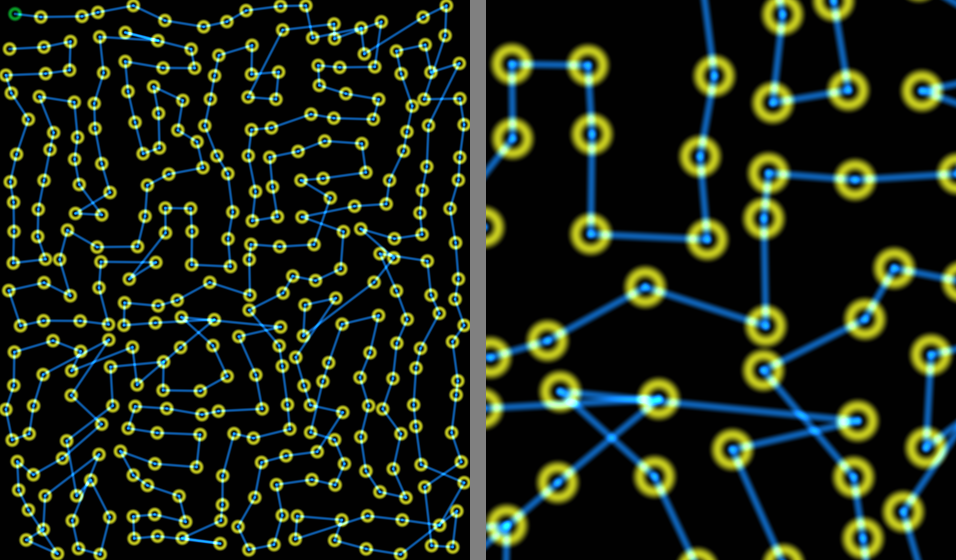
Left: the whole. Right: its middle third, enlarged.
This pattern is drawn by a Shadertoy shader. Its source:

```glsl
// One long wandering route of glowing blue lines through ringed yellow stops.
// The route circles a random spanning tree of 2x2 blocks, so it visits every
// grid cell once; jitter, drift and swapped stops then make it irregular.

const vec2 BLOCKS = vec2(8.0, 10.0);
const vec2 CELLS = BLOCKS * 2.0;
const vec3 LINE_BLUE = vec3(0.05, 0.37, 0.69);
const vec3 RING_YELLOW = vec3(0.77, 0.79, 0.12);
const vec3 START_GREEN = vec3(0.03, 0.62, 0.15);
const float LINE_REACH = 0.0042;
const float RING_RADIUS = 0.0088;
const float RING_REACH = 0.0061;
const int SEARCH = 3;

float hash(vec2 p, float seed) {
    vec3 q = fract((p.xyx + seed) * vec3(0.1031, 0.1030, 0.0973));
    q += dot(q, q.yzx + 33.33);
    return fract((q.x + q.y) * q.z);
}

bool inside(vec2 p, vec2 size) {
    return all(greaterThanEqual(p, vec2(0.0))) && all(lessThan(p, size));
}

// Each block of the tree links either to the east or to the north.
bool linksEast(vec2 block) {
    return inside(block, BLOCKS) && block.x < BLOCKS.x - 1.0
        && (block.y > BLOCKS.y - 1.5 || hash(block, 71.7) < 0.5);
}

bool linksNorth(vec2 block) {
    return inside(block, BLOCKS) && block.y < BLOCKS.y - 1.0 && !linksEast(block);
}

// Does the route run from this cell to its right neighbour?
bool routeRight(vec2 cell) {
    vec2 block = floor(cell * 0.5);
    vec2 local = cell - block * 2.0;
    if (local.x > 0.5) return linksEast(block);
    return !linksNorth(local.y > 0.5 ? block : block - vec2(0.0, 1.0));
}

// Does the route run from this cell to the one above?
bool routeUp(vec2 cell) {
    vec2 block = floor(cell * 0.5);
    vec2 local = cell - block * 2.0;
    if (local.y > 0.5) return linksNorth(block);
    return !linksEast(local.x > 0.5 ? block : block - vec2(1.0, 0.0));
}

// Some blocks exchange two stops, giving crossings and longer strides.
vec2 swapStop(vec2 cell) {
    vec2 block = floor(cell * 0.5);
    vec2 local = cell - block * 2.0;
    float choice = hash(block, 23.4);
    if (choice < 0.16 && local.x == local.y) local = 1.0 - local;
    else if (choice > 0.86 && local.y < 0.5) local.x = 1.0 - local.x;
    return block * 2.0 + local;
}

vec2 stopPosition(vec2 cell, vec2 cellSize) {
    vec2 slot = swapStop(cell);
    vec2 jitter = vec2(hash(slot, 11.3), hash(slot, 47.9)) - 0.5;
    vec2 drift = sin(slot.yx * vec2(0.9, 1.1) + slot * 0.4 + vec2(1.0, 2.6));
    vec2 position = slot + 0.5 + 0.58 * jitter + 0.25 * drift;
    return clamp(position, vec2(0.2), CELLS - 0.2) * cellSize;
}

float segmentDistance(vec2 p, vec2 a, vec2 b) {
    vec2 along = b - a;
    float t = clamp(dot(p - a, along) / dot(along, along), 0.0, 1.0);
    return length(p - a - along * t);
}

// Soft stroke: full at distance zero, gone at the reach.
float stroke(float distance, float reach) {
    return 1.0 - smoothstep(0.0, reach, abs(distance));
}

void mainImage(out vec4 fragColor, in vec2 fragCoord) {
    vec2 p = fragCoord / iResolution.y;
    vec2 cellSize = iResolution.xy / iResolution.y / CELLS;
    vec2 home = floor(p / cellSize);
    vec2 start = vec2(0.0, CELLS.y - 1.0);
    vec3 color = vec3(0.004);

    for (int j = -SEARCH; j <= SEARCH; j++) {
        for (int i = -SEARCH; i <= SEARCH; i++) {
            vec2 cell = home + vec2(i, j);
            if (!inside(cell, CELLS)) continue;
            vec2 stop = stopPosition(cell, cellSize);

            // Route lines add up, so crossings shine brighter.
            vec2 right = cell + vec2(1.0, 0.0);
            vec2 up = cell + vec2(0.0, 1.0);
            if (right.x < CELLS.x && routeRight(cell)) {
                vec2 next = stopPosition(right, cellSize);
                color += LINE_BLUE * stroke(segmentDistance(p, stop, next), LINE_REACH);
            }
            // The loop is left open below the start.
            if (up.y < CELLS.y && up != start && routeUp(cell)) {
                vec2 next = stopPosition(up, cellSize);
                color += LINE_BLUE * stroke(segmentDistance(p, stop, next), LINE_REACH);
            }

            // Ring around the stop.
            vec3 ringColor = cell == start ? START_GREEN : RING_YELLOW;
            color += ringColor * stroke(length(p - stop) - RING_RADIUS, RING_REACH);
        }
    }
    fragColor = vec4(min(color, 1.0), 1.0);
}
```
